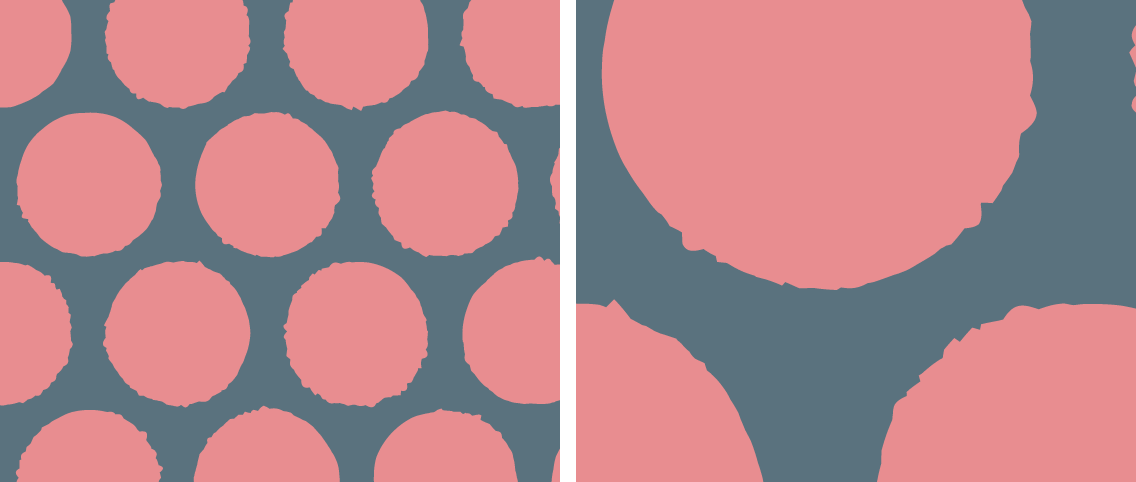
Left, the full canvas; right, a detail of the centre.
This pattern is drawn by a WebGL 2 fragment shader. Its source:

```glsl
#version 300 es
precision highp float;

uniform vec2 u_resolution;
out vec4 outColor;

const vec3 SLATE = vec3(0.353, 0.449, 0.494);
const vec3 CORAL = vec3(0.908, 0.553, 0.563);
const vec2 SPACING = vec2(0.3695, 0.3088); // in canvas heights
const float RADIUS = 0.1495;
const float TAU = 6.2831853;
const int SAMPLES = 4;

float hash(vec2 p) {
    vec3 q = fract(p.xyx * vec3(0.1031, 0.1030, 0.0973));
    q += dot(q, q.yzx + 33.33);
    return fract((q.x + q.y) * q.z);
}

// Straight-sided noise around a full turn, from -1 to 1
float ringNoise(float turn, float count, float seed) {
    float x = turn * count;
    float i = floor(x);
    float a = hash(vec2(mod(i, count), seed));
    float b = hash(vec2(mod(i + 1.0, count), seed));
    return mix(a, b, x - i) * 2.0 - 1.0;
}

// Skewed spikes mixed with round scallops, from 0 to 1
float teeth(float turn, float count, float seed) {
    float x = turn * count;
    float i = mod(floor(x), count);
    float f = fract(x);
    float peak = mix(0.06, 0.94, hash(vec2(i, seed)));
    float spike = min(f / peak, (1.0 - f) / (1.0 - peak));
    float scallop = sin(f * TAU * 0.5);
    float height = hash(vec2(i, seed + 17.0));
    float roundness = step(0.5, hash(vec2(i, seed + 31.0)));
    return height * height * mix(spike, scallop, roundness);
}

// Torn outline radius at an angle given in turns
float tornRadius(float turn, float seed) {
    float uneven = fract(turn + 0.012 * ringNoise(turn, 19.0, seed + 5.0));
    float wear = smoothstep(-0.7, 0.5, ringNoise(turn, 9.0, seed + 9.0));
    float r = RADIUS + 0.0018 * ringNoise(turn, 8.0, seed);
    r += 0.0024 * ringNoise(uneven, 27.0, seed + 2.0);
    r += wear * 0.0085 * teeth(uneven, 46.0, seed + 3.0);
    r -= wear * 0.0040 * teeth(uneven, 33.0, seed + 4.0);
    return r;
}

// 1 inside the nearest dot of one row, 0 outside
float rowDot(vec2 p, float row) {
    float shift = 0.5 * (1.0 - mod(row, 2.0));
    float column = round(p.x / SPACING.x - shift);
    vec2 local = p - vec2(column + shift, row) * SPACING;
    float turn = fract(atan(local.y, local.x) / TAU);
    float seed = 41.0 + 73.0 * column + 131.0 * row;
    return step(length(local), tornRadius(turn, seed));
}

float dots(vec2 p) {
    float row = floor(p.y / SPACING.y);
    return max(rowDot(p, row), rowDot(p, row + 1.0));
}

void main() {
    // Average a grid of samples to smooth the torn edges
    float cover = 0.0;
    for (int y = 0; y < SAMPLES; y++) {
        for (int x = 0; x < SAMPLES; x++) {
            vec2 offset = (vec2(x, y) + 0.5) / float(SAMPLES) - 0.5;
            cover += dots((gl_FragCoord.xy + offset) / u_resolution.y);
        }
    }
    cover /= float(SAMPLES * SAMPLES);
    outColor = vec4(mix(SLATE, CORAL, cover), 1.0);
}
```
